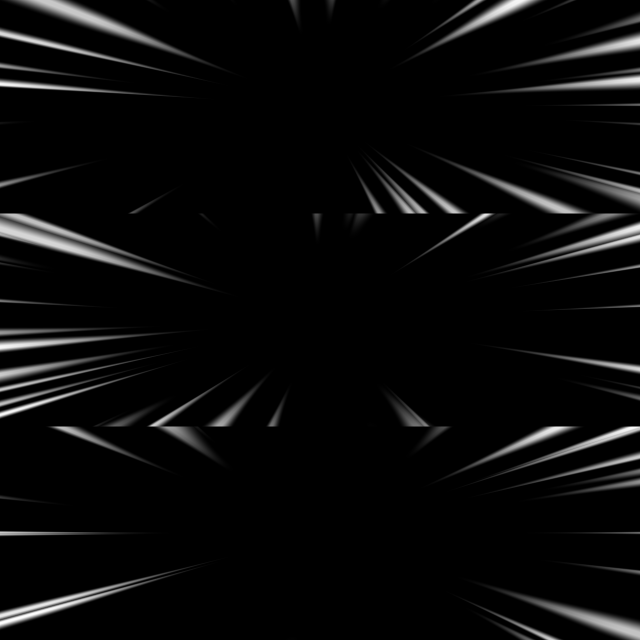
Reproduce this background procedurally as a WebGL 1 fragment shader.

```glsl
precision highp float;

// Three stacked panels of white speed lines bursting from each panel's centre.
// Every panel is split into angular cells; a hash decides whether a cell holds
// a ray and sets its direction, width, skew, starting radius and brightness.

uniform vec2 u_resolution;

const float TAU = 6.2831853;
const float PANELS = 3.0;
const float CELLS = 64.0;

float hash(vec2 p, float salt) {
  return fract(sin(dot(p, vec2(127.1, 311.7)) + salt * 74.7) * 43758.545);
}

// One ray: a soft wedge that widens and brightens away from the centre.
float ray(vec2 id, float offset, float radius) {
  // Groups of four cells are crowded or sparse together.
  float crowding = hash(vec2(floor(id.x / 4.0), id.y), 7.0);
  if (hash(id, 1.0) > mix(0.28, 0.58, crowding)) return 0.0;
  float start = mix(0.3, 0.95, hash(id, 2.0));
  float grow = smoothstep(start, start + 0.75, radius);

  float width = hash(id, 3.0);
  float halfWidth = mix(0.25, 0.9, width * width) * mix(0.3, 1.0, grow);
  halfWidth *= 1.0 + 0.8 * (hash(id, 4.0) - 0.5) * sign(offset);

  float profile = 1.0 - smoothstep(0.0, 1.0, abs(offset) / halfWidth);
  return min(profile * 1.05, 1.0) * grow * mix(0.75, 1.0, hash(id, 5.0));
}

// All rays of the panel containing uv; the burst stretches with the panel.
float speedLines(vec2 uv) {
  float row = floor(uv.y * PANELS);
  vec2 p = 2.0 * vec2(uv.x, fract(uv.y * PANELS)) - 1.0;
  // Rays near the vertical stay a little dimmer.
  float radius = length(p * vec2(1.0, 0.9));
  if (radius < 0.25) return 0.0;

  float turn = (atan(p.y, p.x) / TAU + 0.5) * CELLS;
  float light = 0.0;
  for (int i = -2; i <= 2; i++) {
    float cell = floor(turn) + float(i);
    vec2 id = vec2(mod(cell, CELLS), row + 1.0);
    float offset = turn - cell - hash(id, 6.0);
    light = max(light, ray(id, offset, radius));
  }
  return light;
}

void main() {
  // Four samples smooth thin rays and panel seams.
  float light = 0.0;
  for (int y = 0; y < 2; y++) {
    for (int x = 0; x < 2; x++) {
      vec2 shift = vec2(float(x), float(y)) * 0.5 - 0.25;
      light += speedLines((gl_FragCoord.xy + shift) / u_resolution);
    }
  }
  gl_FragColor = vec4(vec3(light * 0.25), 1.0);
}
```
